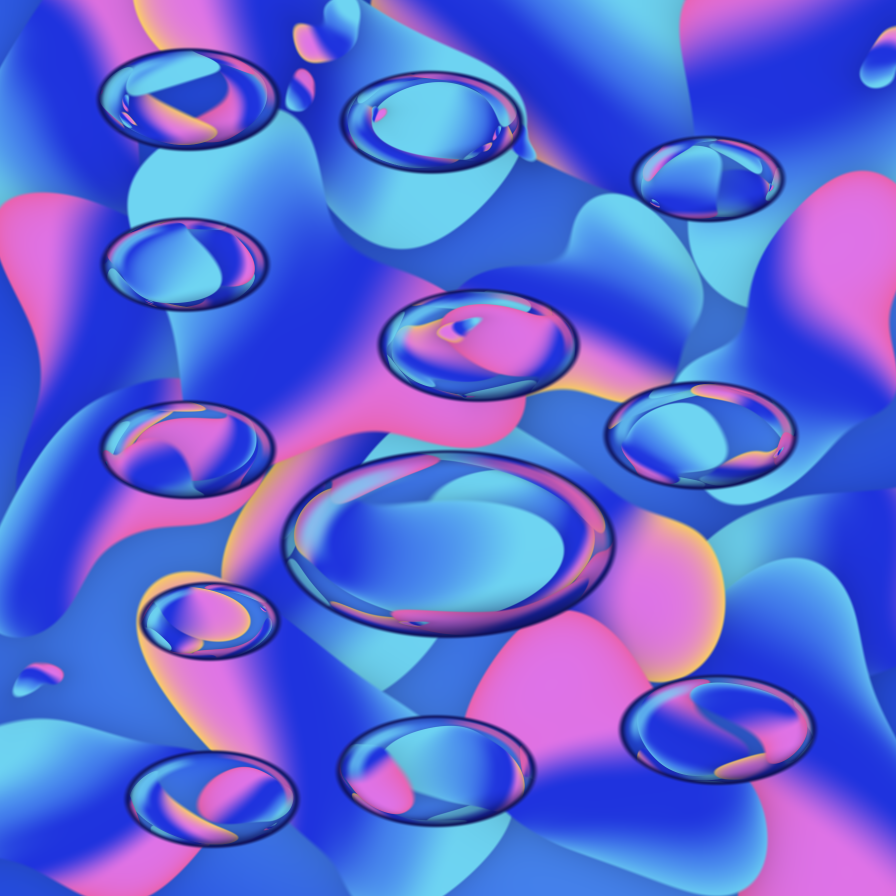
Give the GLSL for this background, as a Shadertoy shader.

```glsl
const vec3 DEEP   = vec3(0.12, 0.20, 0.87);
const vec3 ROYAL  = vec3(0.14, 0.29, 0.88);
const vec3 AZURE  = vec3(0.27, 0.51, 0.93);
const vec3 CYAN   = vec3(0.43, 0.83, 0.95);
const vec3 PINK   = vec3(0.87, 0.45, 0.91);
const vec3 ROSE   = vec3(0.92, 0.38, 0.67);
const vec3 YELLOW = vec3(0.99, 0.82, 0.38);
const vec3 NAVY   = vec3(0.05, 0.06, 0.33);

const float TAU         = 6.28319;
const int   BLOB_GRID   = 4;      // blobs per side
const int   DROPLETS    = 6;
const float BLOB_SIZE   = 0.118;
const float BLOB_JITTER = 0.13;
const float BLOB_WARP   = 0.22;
const float EDGE        = 0.0022; // softness of outlines
const float LENS_SQUASH = 0.56;
const float LENS_BIG    = 0.187;
const float LENS_ZOOM   = 0.11;   // refraction at the centre
const float LENS_BEND   = 0.30;   // extra refraction at the rim

vec3 hash3(float n) {
    vec3 p = fract(vec3(n + 1.7) * vec3(0.1031, 0.1030, 0.0973));
    p += dot(p, p.yzx + 33.33);
    return fract((p.xxy + p.yzz) * p.zyx);
}

float smoothMin(float a, float b, float k) {
    float h = max(k - abs(a - b), 0.0) / k;
    return min(a, b) - h * h * k * 0.25;
}

// Cyan, blue and pink along a blob, t from -1 to 1
vec3 ramp(float t) {
    vec3 c = mix(CYAN, AZURE, smoothstep(-0.95, -0.5, t));
    c = mix(c, DEEP, smoothstep(-0.6, -0.15, t));
    return mix(c, PINK, smoothstep(0.1, 0.55, t));
}

// Paints one gooey blob, three merged discs on a bent spine, over col
vec3 paintBlob(vec3 col, vec2 p, vec2 centre, float size, float id, float soft) {
    vec3 h = hash3(id), g = hash3(id + 61.0);
    vec2 axis = vec2(cos(TAU * h.x), sin(TAU * h.x));
    vec2 side = vec2(-axis.y, axis.x);
    vec2 q = (p - centre) / size;
    q += BLOB_WARP * sin(q.yx * 1.7 + TAU * g.xy);

    float d = 1e3;
    for (int k = -1; k <= 1; k++) {
        float s = float(k);
        vec2 node = axis * s + side * (s * s - 0.5) * (g.z - 0.5) * 1.6;
        float radius = 0.5 + 0.45 * hash3(id + 17.0 * s + 140.0).x;
        d = smoothMin(d, length(q - node) - radius, 0.8);
    }

    float turn = (h.y - 0.5) * 2.0;
    float t = dot(q, axis * cos(turn) + side * sin(turn)) / 1.4;
    t += 0.12 * sin(dot(q, side) * 2.0 + TAU * g.x) + (g.y - 0.5) * 0.5;

    vec3 body = ramp(t);
    float rim = exp(min(d, 0.0) / 0.16);
    vec3 warmRim = h.z > 0.5 ? YELLOW : ROSE;
    body = mix(body, CYAN, 0.75 * rim * (1.0 - smoothstep(-0.5, 0.1, t)));
    body = mix(body, warmRim, rim * smoothstep(0.15, 0.65, t));

    float dist = d * size;
    col *= 1.0 - 0.12 * exp(-max(dist, 0.0) / 0.02);
    return mix(col, body, 1.0 - smoothstep(-soft, soft, dist));
}

vec3 scene(vec2 p, float soft) {
    float wave = 0.5 + 0.5 * sin(4.0 * p.x + 1.6 * sin(5.0 * p.y) - 1.2);
    vec3 col = mix(ROYAL, AZURE, wave);
    int count = BLOB_GRID * BLOB_GRID;
    for (int i = 0; i < count; i++) {
        int cell = (i * 7) % count;
        float id = float(cell);
        vec3 h = hash3(id + 200.0);
        vec2 slot = vec2(cell % BLOB_GRID, cell / BLOB_GRID) + 0.5;
        vec2 centre = slot / float(BLOB_GRID) * 1.06 - 0.03 + (h.xy - 0.5) * BLOB_JITTER;
        col = paintBlob(col, p, centre, BLOB_SIZE * mix(0.8, 1.25, h.z), id, soft);
    }
    for (int i = 0; i < DROPLETS; i++) {
        vec3 h = hash3(float(i) + 300.0);
        col = paintBlob(col, p, h.xy, mix(0.014, 0.03, h.z), float(i) + 30.0, soft);
    }
    return col;
}

// Glass drop: q is the position in units of its radii
vec3 glass(vec2 q, vec2 centre, float height) {
    float r = length(q);
    vec2 dir = q / max(r, 1e-3);
    float r2 = r * r;
    vec2 bent = centre - q * vec2(1.0, 0.8) * (LENS_ZOOM + LENS_BEND * r2 * r2);
    vec3 col = scene(bent, 2.0 * EDGE);

    float shade = smoothstep(0.5, 1.0, dot(q, vec2(0.35, -0.94)));
    col = mix(col, NAVY, 0.5 * shade + 0.35 * smoothstep(0.78, 1.0, r));
    float glint = smoothstep(0.68, 0.8, r) * (1.0 - smoothstep(0.84, 0.93, r));
    col = mix(col, CYAN, 0.75 * glint * smoothstep(0.65, 0.95, dot(dir, vec2(-0.86, 0.5))));
    float blush = smoothstep(0.82, 0.88, r) * (1.0 - smoothstep(0.92, 0.97, r));
    col = mix(col, ROSE, 0.7 * blush * smoothstep(0.6, 0.95, dot(dir, vec2(0.8, 0.6))));
    float outline = 1.0 - smoothstep(0.001, 0.005, (1.0 - r) * height);
    return mix(col, NAVY, 0.85 * outline);
}

vec3 render(vec2 p) {
    vec3 col = scene(p, EDGE);
    // Three columns of five, four and three drops
    for (int c = 0; c < 3; c++) {
        int rows = 5 - c;
        for (int k = 0; k < rows; k++) {
            vec3 h = hash3(float(c * 5 + k) + 400.0);
            vec2 centre = vec2(0.23 + 0.28 * float(c), (float(k) + 0.6) / (float(rows) + 0.2));
            centre += (h.xy - 0.5) * vec2(0.06, 0.03);
            bool big = c == 1 && k == 1;
            float width = big ? LENS_BIG : mix(0.075, 0.125, h.z);
            vec2 radii = width * vec2(1.0, LENS_SQUASH);
            vec2 q = (p - centre) / radii;
            float dist = (length(q) - 1.0) * radii.y;
            if (dist < EDGE)
                col = mix(col, glass(q, centre, radii.y), 1.0 - smoothstep(-EDGE, EDGE, dist));
        }
    }
    return col;
}

void mainImage(out vec4 fragColor, in vec2 fragCoord) {
    vec3 sum = vec3(0.0);
    for (int i = 0; i < 4; i++) {
        vec2 offset = vec2(i % 2, i / 2) * 0.5 - 0.25;
        sum += render((fragCoord + offset) / iResolution.xy);
    }
    fragColor = vec4(sum / 4.0, 1.0);
}
```
